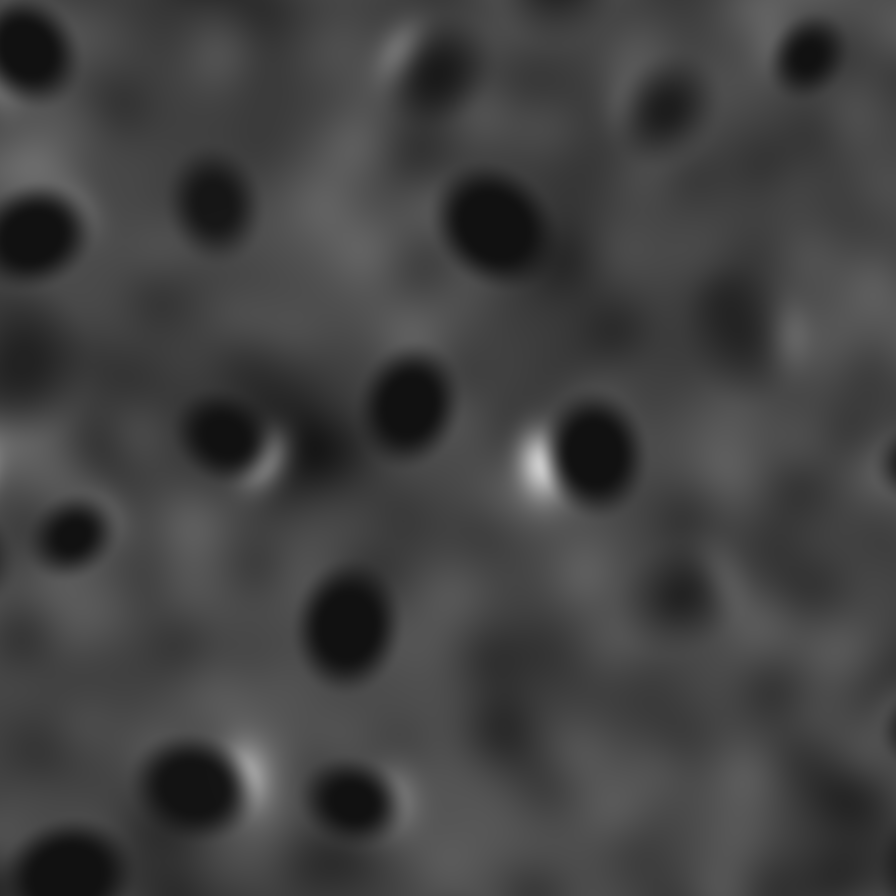
Reproduce this texture procedurally as a Shadertoy shader.

```glsl
const float MEAN_GREY = 0.268;
const float PIT_GREY = 0.068;
const float FINE_CELLS = 16.0;      // cells per canvas height
const float COARSE_CELLS = 7.0;
const float FINE_CONTRAST = 0.085;
const float COARSE_CONTRAST = 0.058;
const float BLOB_SIGMA = 0.48;      // in cells
const float PIT_CELLS = 7.0;
const float PIT_CHANCE = 0.46;
const vec2 PIT_RADIUS = vec2(0.030, 0.058);
const float PIT_SOFTNESS = 0.021;
const float FAINT_SHARE = 0.5;      // part of the pits that is shallow
const float GLINT_CHANCE = 0.6;
const vec2 GLINT_SIGMA = vec2(0.017, 0.026);
const vec2 GLINT_RANGE = vec2(0.08, 0.65);

vec3 hash3(vec2 cell, float seed) {
    vec3 p = fract(vec3(cell.xyx + seed * 17.3) * vec3(0.1031, 0.1030, 0.0973));
    p += dot(p, p.yxz + 33.33);
    return fract((p.xxy + p.yzz) * p.zyx);
}

mat2 rotation(float angle) {
    float c = cos(angle), s = sin(angle);
    return mat2(c, -s, s, c);
}

// Sum of light and dark Gaussian blobs, one per jittered cell
float blobNoise(vec2 p, float seed) {
    vec2 home = floor(p);
    float sum = 0.0;
    for (int y = -2; y <= 2; y++)
    for (int x = -2; x <= 2; x++) {
        vec2 cell = home + vec2(x, y);
        vec3 rnd = hash3(cell, seed);
        vec2 d = p - cell - rnd.xy;
        sum += (2.0 * rnd.z - 1.0) * exp(-dot(d, d) / (2.0 * BLOB_SIGMA * BLOB_SIGMA));
    }
    return sum;
}

// Returns pit coverage in x and glint brightness in y
vec2 pitsAndGlints(vec2 uv) {
    vec2 home = floor(uv * PIT_CELLS);
    float open = 1.0, glint = 0.0;
    for (int y = -1; y <= 1; y++)
    for (int x = -1; x <= 1; x++) {
        vec2 cell = home + vec2(x, y);
        vec3 place = hash3(cell, 3.0);
        if (place.z > PIT_CHANCE) continue;
        vec3 shape = hash3(cell, 5.0);
        vec3 light = hash3(cell, 8.0);
        vec2 d = uv - (cell + mix(vec2(0.1), vec2(0.9), place.xy)) / PIT_CELLS;

        // Soft oval pit: the shallow ones are smaller and more blurred
        float depth = mix(0.55, 1.0, smoothstep(0.0, FAINT_SHARE, shape.z));
        float radius = mix(PIT_RADIUS.x, PIT_RADIUS.y, shape.x * depth);
        float dist = length(rotation(shape.y * 3.1416) * d * vec2(0.9, 1.1));
        float soft = PIT_SOFTNESS * mix(2.0, 1.0, smoothstep(0.6, 1.0, depth));
        soft = min(soft, radius);
        open *= 1.0 - depth * (1.0 - smoothstep(radius - soft, radius + soft, dist));

        // Bright crescent beside the rim, mostly to the left or right
        if (light.x > GLINT_CHANCE) continue;
        float side = light.y < 0.5 ? -1.0 : 1.0;
        vec2 g = rotation((fract(light.y * 2.0) - 0.5) * 1.4) * d;
        g.x = g.x * side - radius - 0.012;
        g /= GLINT_SIGMA;
        float strength = mix(GLINT_RANGE.x, GLINT_RANGE.y, light.z * light.z) * depth;
        glint += strength * exp(-0.5 * dot(g, g));
    }
    return vec2(1.0 - open, glint);
}

void mainImage(out vec4 fragColor, in vec2 fragCoord) {
    vec2 uv = fragCoord / iResolution.y;

    // Cloudy ground
    float grey = MEAN_GREY
        + FINE_CONTRAST * blobNoise(uv * FINE_CELLS, 1.0)
        + COARSE_CONTRAST * blobNoise(uv * COARSE_CELLS, 2.0);

    // Glints lie on the ground, pits cut through both
    vec2 relief = pitsAndGlints(uv);
    grey = mix(max(grey, PIT_GREY) + relief.y, PIT_GREY, relief.x);
    fragColor = vec4(vec3(clamp(grey, 0.0, 1.0)), 1.0);
}
```
